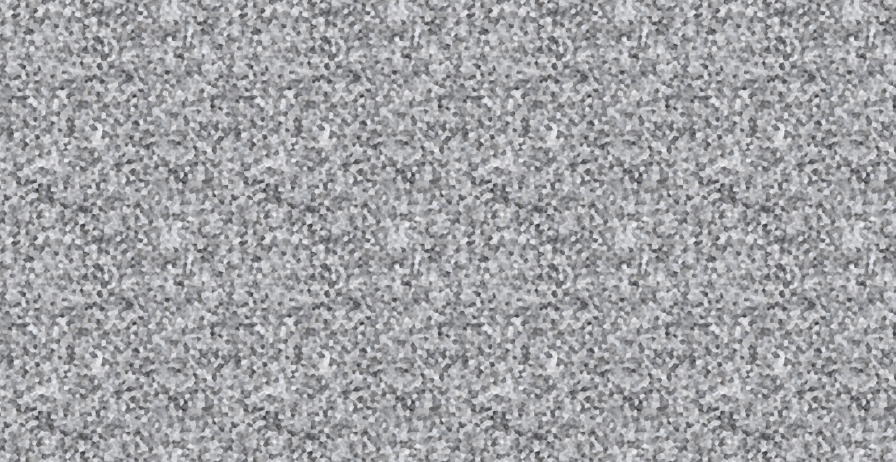
This pattern is drawn by a Shadertoy shader. Its source:

```glsl
const float TILES_ACROSS = 3.94;   // square tiles across the canvas width
const float GRAINS = 54.0;         // mineral grains per tile side
const float FLECKS = 92.0;         // fine flecks per tile side
const float CLOUDS = 13.0;         // soft patches per tile side
const float GRAIN_SHARPNESS = 9.0;
const float GRAIN_SHARE = 0.70;
const float FLECK_SHARE = 0.30;
const float CLOUD_AMOUNT = 0.14;
const float TONE_CURVE = 0.70;     // below 1 favours the pale minerals
const vec3 DARK = vec3(0.185, 0.185, 0.195);
const vec3 PALE = vec3(0.940, 0.945, 0.960);
const float TINT = 0.018;          // warm to cool drift between grains

float hash(vec2 p) {
    return fract(sin(dot(p, vec2(127.1, 311.7))) * 43758.5453);
}

// Value noise that wraps after `period` cells
float tiledNoise(vec2 p, float period, float seed) {
    vec2 cell = floor(p);
    vec2 f = p - cell;
    f = f * f * (3.0 - 2.0 * f);
    vec2 lo = mod(cell, period) + seed;
    vec2 hi = mod(cell + 1.0, period) + seed;
    return mix(mix(hash(lo), hash(vec2(hi.x, lo.y)), f.x),
               mix(hash(vec2(lo.x, hi.y)), hash(hi), f.x), f.y);
}

// Soft-edged scattered grains: x is brightness, y is tint
vec2 tiledGrains(vec2 p, float period) {
    vec2 cell = floor(p);
    vec2 total = vec2(0.0);
    float weightSum = 0.0;
    for (int j = -1; j <= 1; j++) {
        for (int i = -1; i <= 1; i++) {
            vec2 neighbour = cell + vec2(i, j);
            vec2 id = mod(neighbour, period);
            vec2 centre = neighbour + vec2(hash(id + 17.3), hash(id + 71.9));
            vec2 d = p - centre;
            float weight = exp(-GRAIN_SHARPNESS * dot(d, d));
            total += weight * vec2(hash(id + 5.7), hash(id + 39.1));
            weightSum += weight;
        }
    }
    return total / max(weightSum, 1e-6);
}

void mainImage(out vec4 fragColor, in vec2 fragCoord) {
    // Identical square tiles
    vec2 tile = fract(fragCoord / iResolution.x * TILES_ACROSS);

    // Layers of stone, from coarse to fine
    float cloud = tiledNoise(tile * CLOUDS, CLOUDS, 211.3);
    vec2 grain = tiledGrains(tile * GRAINS, GRAINS);
    float fleck = tiledNoise(tile * FLECKS, FLECKS, 103.7);

    float tone = GRAIN_SHARE * grain.x + FLECK_SHARE * fleck
               + CLOUD_AMOUNT * (cloud - 0.5);
    tone = pow(clamp(tone, 0.0, 1.0), TONE_CURVE);

    vec3 colour = mix(DARK, PALE, tone);
    colour += TINT * (grain.y - 0.5) * vec3(-1.0, 0.0, 1.0);
    fragColor = vec4(colour, 1.0);
}
```
